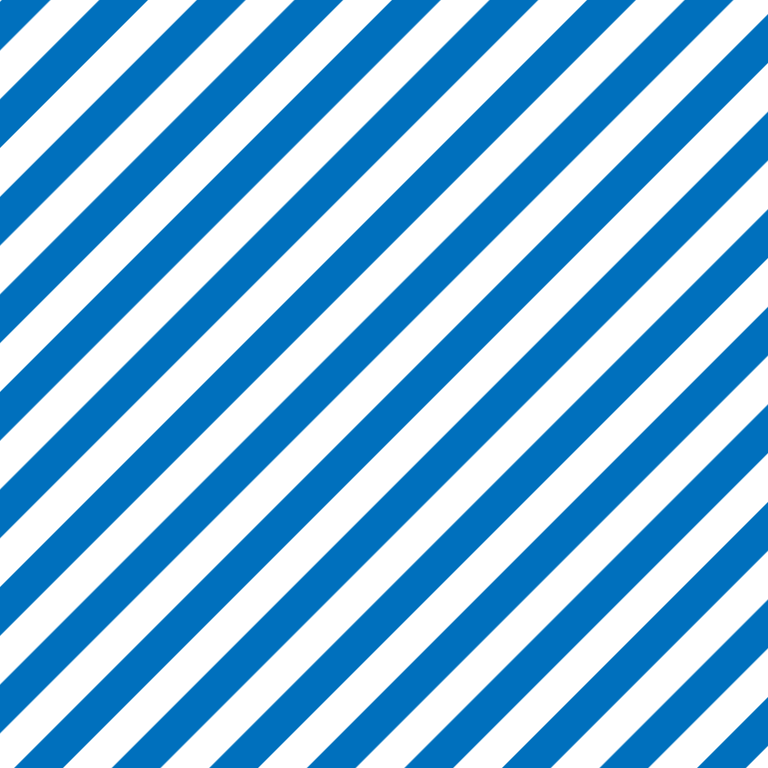
A WebGL 2 fragment shader for this pattern:

```glsl
#version 300 es
precision highp float;

#define STRIPE_PERIOD 0.12703
#define STRIPE_START 0.0022
#define BLUE_SHARE 0.5
#define EDGE_SOFTNESS 1.4
#define BLUE vec3(0.0, 0.44, 0.74)
#define WHITE vec3(1.0)

uniform vec2 u_resolution;
out vec4 fragColor;

// Signed distance to the nearest stripe edge, positive inside the blue
float stripeDistance(vec2 uv) {
    // Position along the falling diagonal, zero at the upper left corner
    float diagonal = uv.x + 1.0 - uv.y;
    float halfWidth = 0.5 * BLUE_SHARE * STRIPE_PERIOD;
    float phase = (diagonal - STRIPE_START - halfWidth) / STRIPE_PERIOD;
    float fromCentre = abs(fract(phase + 0.5) - 0.5) * STRIPE_PERIOD;
    return (halfWidth - fromCentre) * inversesqrt(2.0);
}

void main() {
    vec2 uv = gl_FragCoord.xy / u_resolution;
    float pixel = 1.0 / min(u_resolution.x, u_resolution.y);

    // Linear ramp gives even coverage across each edge
    float coverage = clamp(stripeDistance(uv) / (EDGE_SOFTNESS * pixel) + 0.5, 0.0, 1.0);
    fragColor = vec4(mix(WHITE, BLUE, coverage), 1.0);
}
```
